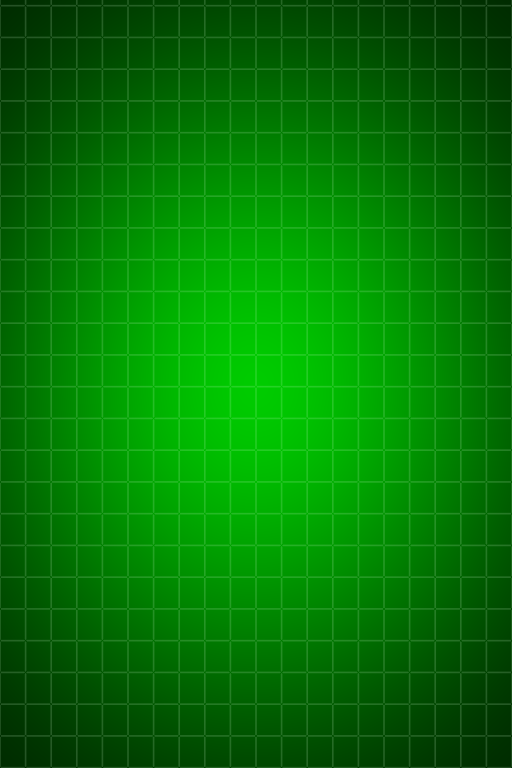
Reproduce this background procedurally as a WebGL 1 fragment shader.

```glsl
precision highp float;
// Green elliptical glow darkening to the corners, under a fine pale grid.
uniform vec2 u_resolution;

#define GLOW_CENTER vec2(0.5, 0.498)
#define GLOW_RADIUS 0.84            // in canvas widths
#define GLOW_STRETCH 1.2            // height over width of the glow
#define GLOW_COLOR vec3(0.0, 0.80, 0.0)
#define EDGE_COLOR vec3(0.0, 0.16, 0.0)
#define GRID_CELL vec2(0.05, 0.04134) // fractions of the canvas
#define GRID_TOP 0.0074             // first row, below the top edge
#define LINE_WIDTH 0.0032           // in canvas widths
#define LINE_COLOR vec3(0.85, 1.0, 0.85)
#define LINE_ALPHA 0.17

// Distance to the nearest multiple of the cell size, per axis
vec2 gridDistance(vec2 p, vec2 cell) {
  return abs(fract(p / cell + 0.5) - 0.5) * cell;
}

// Soft radial falloff, a little sharper than smoothstep at the middle
float glowFalloff(float radius) {
  float t = clamp(radius, 0.0, 1.0);
  return mix(t, smoothstep(0.0, 1.0, t), 0.75);
}

void main() {
  vec2 uv = gl_FragCoord.xy / u_resolution;
  vec2 toWidths = vec2(1.0, u_resolution.y / u_resolution.x);

  // Background glow
  vec2 offset = (uv - GLOW_CENTER) * toWidths;
  offset.y /= GLOW_STRETCH;
  float falloff = glowFalloff(length(offset) / GLOW_RADIUS);
  vec3 color = mix(GLOW_COLOR, EDGE_COLOR, falloff);

  // Antialiased grid lines
  vec2 gridPos = vec2(uv.x, 1.0 - uv.y - GRID_TOP);
  vec2 dist = gridDistance(gridPos, GRID_CELL) * toWidths;
  vec2 line = clamp(0.5 + (0.5 * LINE_WIDTH - dist) * u_resolution.x, 0.0, 1.0);

  // Lines cancel where they cross, leaving small gaps
  float grid = abs(line.x - line.y);
  color = mix(color, LINE_COLOR, LINE_ALPHA * grid);

  gl_FragColor = vec4(color, 1.0);
}
```
